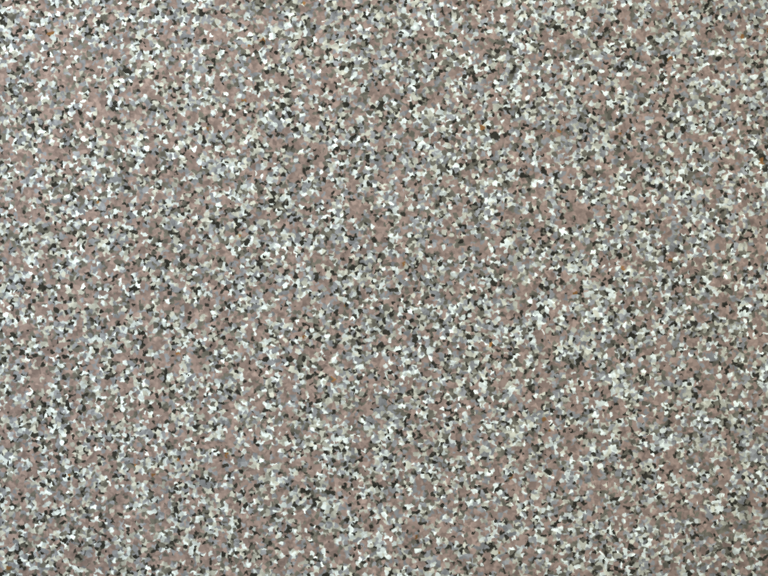
A Shadertoy shader for this texture:

```glsl
const float GRAIN_ROWS = 182.0;     // grains per canvas height
const float PATCH_SCALE = 0.38;     // feldspar patch frequency per grain
const float CLUMP_SCALE = 0.50;     // light and dark clump frequency per grain
const float DRIFT_SCALE = 0.04;     // broad mineral drift per grain
const float FELDSPAR_LEVEL = 0.555; // higher means less pink
const float CLUMPING = 0.16;        // how far like minerals gather
const float EDGE_WARP = 1.0;        // raggedness of grain outlines
const float SIZE_SPREAD = 0.50;     // dark grains are the smallest
const float TONE_SPREAD = 0.26;     // brightness variation between grains
const float MOTTLING = 0.24;        // brightness variation within grains
const float RUST_SHARE = 0.0005;
const float FILTER_WIDTH = 0.0029;  // softening, in canvas heights
const int SAMPLES = 4;              // per axis, smooths the edges

const vec3 FELDSPAR = vec3(0.59, 0.522, 0.483);
const vec3 BIOTITE = vec3(0.21, 0.21, 0.185);
const vec3 OLIVE = vec3(0.43, 0.425, 0.38);
const vec3 SLATE = vec3(0.56, 0.575, 0.58);
const vec3 CREAM = vec3(0.74, 0.75, 0.69);
const vec3 QUARTZ = vec3(0.86, 0.905, 0.88);
const vec3 RUST = vec3(0.58, 0.42, 0.26);
const mat2 TURN = mat2(0.8, 0.6, -0.6, 0.8);

float hash(vec2 p) {
    vec3 q = fract(vec3(p.xyx) * 0.1031);
    q += dot(q, q.yzx + 33.33);
    return fract((q.x + q.y) * q.z);
}

vec2 hash2(vec2 p) {
    return vec2(hash(p + 17.3), hash(p + 91.7));
}

float noise(vec2 p) {
    p = TURN * p;
    vec2 i = floor(p), f = fract(p);
    f = f * f * (3.0 - 2.0 * f);
    return mix(mix(hash(i), hash(i + vec2(1, 0)), f.x),
               mix(hash(i + vec2(0, 1)), hash(i + vec2(1, 1)), f.x), f.y);
}

// Low for dark minerals, high for light ones
float lightness(vec2 cell) {
    return hash(cell + 203.1);
}

// Chooses the mineral of one grain from its cell and centre
vec3 mineral(vec2 cell, vec2 centre) {
    float pick = lightness(cell) + CLUMPING * (noise(centre * CLUMP_SCALE + 150.0) - 0.5);
    float affinity = 0.50 * noise(centre * PATCH_SCALE + 40.0)
                   + 0.08 * noise(centre * DRIFT_SCALE + 7.0)
                   + 0.42 * hash(cell + 311.9);
    vec3 color = QUARTZ;
    if (affinity > FELDSPAR_LEVEL) {
        color = pick < 0.06 ? BIOTITE : pick < 0.14 ? OLIVE : FELDSPAR;
    } else if (pick < 0.18) {
        color = BIOTITE;
    } else if (pick < 0.38) {
        color = OLIVE;
    } else if (pick < 0.62) {
        color = SLATE;
    } else if (pick < 0.82) {
        color = CREAM;
    }
    if (hash(cell + 433.7) < RUST_SHARE) color = RUST;
    return color * (1.0 + TONE_SPREAD * (hash(cell + 521.3) - 0.5));
}

// Ragged cellular grains of uneven size
vec3 granite(vec2 p) {
    vec2 g = p * GRAIN_ROWS + 20.0;
    g += EDGE_WARP * (vec2(noise(g * 1.3), noise(g * 1.3 + 57.0)) - 0.5);
    vec2 base = floor(g);
    vec2 bestCell = base, bestCentre = g;
    float best = 1e3;
    for (int y = -1; y <= 1; y++) {
        for (int x = -1; x <= 1; x++) {
            vec2 cell = base + vec2(x, y);
            vec2 centre = cell + hash2(cell);
            float size = 0.5 * hash(cell + 131.0) + 0.5 * smoothstep(0.0, 0.35, lightness(cell));
            float d = length(centre - g) - SIZE_SPREAD * size;
            if (d < best) {
                best = d;
                bestCell = cell;
                bestCentre = centre;
            }
        }
    }
    float mottle = 1.0 + MOTTLING * (noise(g * 1.1 + 80.0) - 0.5);
    return mineral(bestCell, bestCentre) * mottle;
}

// Soft light from the upper left
vec3 lighting(vec2 uv) {
    float slope = 1.005 + 0.06 * (uv.y - 0.5) - 0.06 * (uv.x - 0.5);
    float corner = 0.14 * exp(-5.0 * length(uv - vec2(0.0, 1.0)));
    float edge = 0.06 * smoothstep(0.45, 0.75, length(uv - 0.5));
    return (slope + corner - edge) * mix(vec3(0.99, 1.0, 1.015), vec3(1.005, 1.0, 0.985), uv.x);
}

void mainImage(out vec4 fragColor, in vec2 fragCoord) {
    vec2 p = fragCoord / iResolution.y;
    vec3 color = vec3(0.0);
    for (int y = 0; y < SAMPLES; y++) {
        for (int x = 0; x < SAMPLES; x++) {
            vec2 offset = (vec2(x, y) + 0.5) / float(SAMPLES) - 0.5;
            color += granite(p + FILTER_WIDTH * offset);
        }
    }
    color /= float(SAMPLES * SAMPLES);
    fragColor = vec4(clamp(color * lighting(fragCoord / iResolution.xy), 0.0, 1.0), 1.0);
}
```
